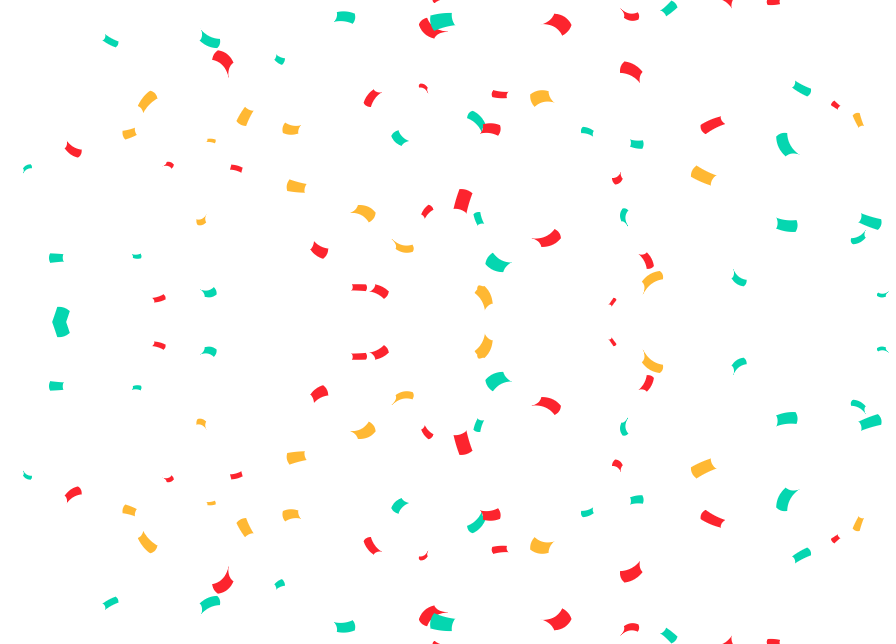
A Shadertoy shader for this pattern:

```glsl
// Sparse confetti: small curled paper strips on white, mirrored about the horizontal centre line.

#define ROWS 12.0          // grid cells over the canvas height
#define DENSITY 0.64       // share of cells that hold a strip
#define LENGTH_MIN 0.0060  // half length, in canvas heights
#define LENGTH_MAX 0.0175
#define ASPECT_MIN 0.40    // strip width relative to its length
#define ASPECT_MAX 0.68
#define BEND 0.34          // curl along the strip
#define TAPER 0.16         // change of width along the strip
#define SEED 17.0

const vec3 PAPER = vec3(1.0);
const vec3 TEAL = vec3(0.02, 0.84, 0.69);
const vec3 RED = vec3(0.99, 0.14, 0.18);
const vec3 AMBER = vec3(1.0, 0.72, 0.20);

vec4 hash4(vec2 cell) {
    vec4 q = fract(cell.xyxy * vec4(0.1031, 0.1030, 0.0973, 0.1099));
    q += dot(q, q.wzxy + 33.33);
    return fract((q.xxyz + q.yzzw) * q.zywx);
}

mat2 rotation(float angle) {
    float c = cos(angle), s = sin(angle);
    return mat2(c, -s, s, c);
}

float boxDistance(vec2 p, vec2 halfSize) {
    vec2 d = abs(p) - halfSize;
    return length(max(d, 0.0)) + min(max(d.x, d.y), 0.0);
}

// Bent strip with one hollow and one rounded end
float stripDistance(vec2 p, vec2 halfSize, float bend, float taper) {
    float along = clamp(p.x / halfSize.x, -1.5, 1.5);
    float across = clamp(p.y / halfSize.y, -2.0, 2.0);
    p.y += bend * halfSize.x * (along * along - 0.4);
    p.x += 0.14 * halfSize.x * across * across * sign(taper);
    return boxDistance(p, halfSize * vec2(1.0, 1.0 + taper * along));
}

vec3 stripColour(float pick) {
    return pick < 0.43 ? TEAL : pick < 0.79 ? RED : AMBER;
}

void mainImage(out vec4 fragColor, in vec2 fragCoord) {
    float pixel = 1.0 / iResolution.y;
    vec2 p = fragCoord * pixel;
    p.y = abs(p.y - 0.5);  // mirror the lower half

    vec3 colour = PAPER;
    vec2 home = floor(p * ROWS);

    for (int j = -1; j <= 1; j++) {
        for (int i = -1; i <= 1; i++) {
            vec2 cell = home + vec2(i, j);
            vec4 place = hash4(cell + SEED);
            vec4 form = hash4(cell + SEED * 3.7 + 5.3);
            vec4 curl = hash4(cell + SEED * 7.1 + 41.9);
            if (cell.y < 0.0 || place.z > DENSITY) continue;

            // Size, tilt and curl of this strip
            float halfLength = mix(LENGTH_MIN, LENGTH_MAX, form.x);
            vec2 halfSize = halfLength * vec2(1.0, mix(ASPECT_MIN, ASPECT_MAX, form.y));
            float angle = 1.5708 * (form.z + form.w - 1.0);
            float bend = BEND * (2.0 * curl.x - 1.0);
            float taper = TAPER * (2.0 * curl.y - 1.0);

            vec2 local = rotation(angle) * (p - (cell + place.xy) / ROWS);
            float d = stripDistance(local, halfSize, bend, taper);
            float cover = clamp(0.5 - d / pixel, 0.0, 1.0);
            colour = mix(colour, stripColour(curl.z), cover);
        }
    }
    fragColor = vec4(colour, 1.0);
}
```
